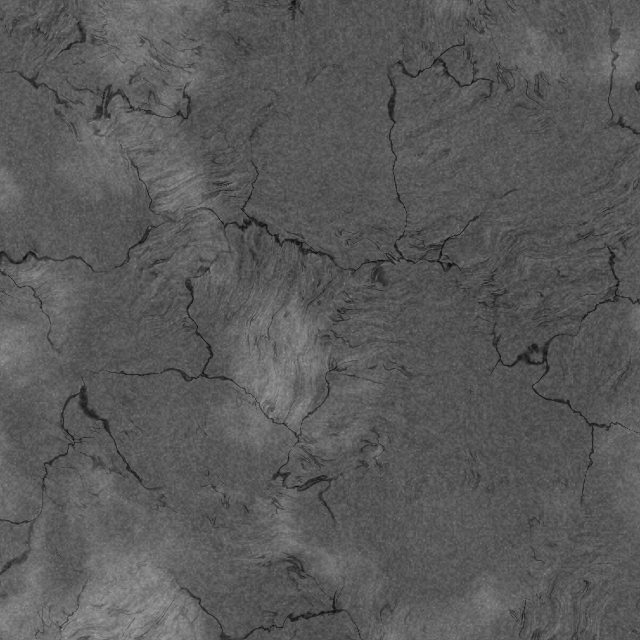
This texture is drawn by a WebGL 1 fragment shader. Its source:

```glsl
precision highp float;
// Dark trowelled plaster: warped Voronoi plates, each with its own stroke
// direction, carry fine embossed creases. Broken cracks follow plate borders,
// with pale worn patches, scuffed arcs and mineral grain on top.

uniform vec2 u_resolution;

const float BASE_GREY = 0.336;
const float PLATES = 4.5;      // plates across the canvas
const float TURN = 6.2831853;

float hash(vec2 p) {
  vec3 q = fract(p.xyx * 0.1031);
  q += dot(q, q.yzx + 33.33);
  return fract((q.x + q.y) * q.z);
}

vec2 hash2(vec2 p) {
  return vec2(hash(p), hash(p + 57.3));
}

float noise(vec2 p) {
  vec2 cell = floor(p), f = fract(p);
  f = f * f * (3.0 - 2.0 * f);
  float low = mix(hash(cell), hash(cell + vec2(1.0, 0.0)), f.x);
  float high = mix(hash(cell + vec2(0.0, 1.0)), hash(cell + 1.0), f.x);
  return mix(low, high, f.y);
}

// Fractal noise, normalised to a mean of one half
float fbm(vec2 p, int octaves) {
  float sum = 0.0, total = 0.0, weight = 0.5;
  for (int i = 0; i < 6; i++) {
    if (i >= octaves) break;
    sum += weight * noise(p);
    total += weight;
    weight *= 0.55;
    p = mat2(0.8, 0.6, -0.6, 0.8) * p * 2.03 + 17.0;
  }
  return sum / total;
}

vec2 warp(vec2 p, float frequency, float amount, int octaves) {
  vec2 q = p * frequency;
  return p + amount * (vec2(fbm(q + 3.7, octaves), fbm(q + 41.2, octaves)) - 0.5);
}

mat2 rotation(float angle) {
  float c = cos(angle), s = sin(angle);
  return mat2(c, s, -s, c);
}

// Nearest plate: xy = its cell, z = gap to the neighbouring plate
vec3 plate(vec2 p) {
  vec2 home = floor(p), nearestCell = home;
  float first = 9.0, second = 9.0;
  for (int y = -1; y <= 1; y++) {
    for (int x = -1; x <= 1; x++) {
      vec2 cell = home + vec2(float(x), float(y));
      float d = length(cell + hash2(cell) - p);
      if (d < first) {
        second = first;
        first = d;
        nearestCell = cell;
      } else {
        second = min(second, d);
      }
    }
  }
  return vec3(nearestCell, second - first);
}

// Soft pale arcs left by scuffing
float scuffs(vec2 p) {
  float sum = 0.0;
  for (int i = 0; i < 7; i++) {
    vec2 seed = vec2(float(i) * 7.0 + 2.0, 19.0);
    vec2 offset = p - hash2(seed);
    float radius = mix(0.12, 0.35, hash(seed + 5.0));
    float angle = TURN * hash(seed + 9.0);
    float along = dot(normalize(offset + 0.00001), vec2(cos(angle), sin(angle)));
    float band = exp(-pow((length(offset) - radius) / 0.008, 2.0));
    sum += band * smoothstep(0.9, 0.99, along);
  }
  return min(sum, 1.0);
}

// Sparse round mineral specks
float specks(vec2 p, float density) {
  vec2 q = p * density, cell = floor(q);
  vec2 centre = 0.3 + 0.4 * hash2(cell);
  float dot1 = 1.0 - smoothstep(0.08, 0.3, length(fract(q) - centre));
  return dot1 * step(0.86, hash(cell + 91.0));
}

void main() {
  vec2 uv = gl_FragCoord.xy / u_resolution;

  // Jagged plates and their stroke direction
  vec2 jagged = warp(warp(uv, 6.0, 0.16, 4), 32.0, 0.035, 4);
  vec3 slab = plate(jagged * PLATES);
  float gap = slab.z / PLATES;
  mat2 turn = rotation(TURN * hash(slab.xy + 13.0));

  // Embossed strokes, lit from the upper left
  vec2 curled = warp(uv, 13.0, 0.06, 3);
  vec2 stretch = vec2(17.0, 48.0);
  vec2 lightStep = vec2(-0.0014, 0.0014);
  float height = fbm(turn * curled * stretch, 4);
  float lit = fbm(turn * (curled + lightStep) * stretch, 4);
  float rough = smoothstep(0.38, 0.66, fbm(uv * 7.0 + 8.0, 4));
  float relief = clamp((height - lit) * 0.75, -0.08, 0.06) * mix(0.35, 1.0, rough);

  // Thin creases gather in rough areas and beside plate borders
  float broken = smoothstep(0.46, 0.64, fbm(uv * 24.0 + 31.0, 3));
  float creased = broken * clamp(rough + 0.6 * exp(-gap * 45.0), 0.0, 1.0);
  float crease = (1.0 - smoothstep(0.005, 0.045, abs(height - 0.5))) * creased;

  // Partial cracks along plate borders
  float open = smoothstep(0.45, 0.6, fbm(uv * 6.0 + 63.0, 3));
  float crack = (1.0 - smoothstep(0.001, 0.0055, gap)) * open;

  // Worn patches and broad tone
  float wear = smoothstep(0.51, 0.78, fbm(warp(uv, 8.0, 0.08, 3) * 4.2 + 22.0, 5));
  wear *= 0.6 + 0.8 * fbm(uv * 38.0, 3);
  float scuff = scuffs(warp(uv, 7.0, 0.025, 3)) * smoothstep(0.35, 0.7, fbm(uv * 30.0, 4));
  float tone = (fbm(uv * 3.5 + 71.0, 4) - 0.5) * 0.08;
  float grain = (noise(uv * 370.0) - 0.5) * 0.09 + (noise(uv * 190.0 + 7.0) - 0.5) * 0.04;

  float grey = BASE_GREY + tone + grain + relief;
  grey += 0.15 * wear + 0.1 * scuff + 0.07 * specks(uv, 150.0);
  grey -= 0.13 * crease + 0.18 * crack;
  gl_FragColor = vec4(vec3(clamp(grey, 0.08, 0.62)), 1.0);
}
```
